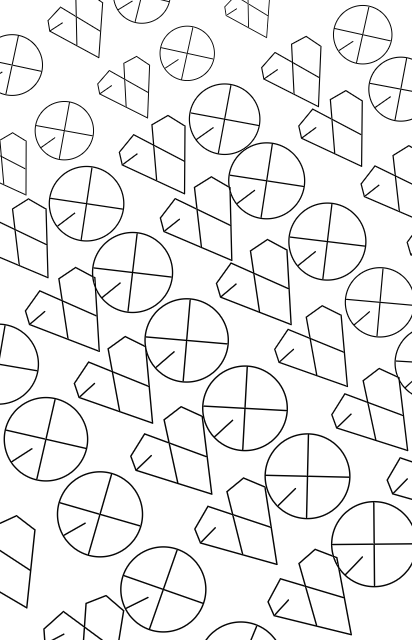
Give the GLSL for this pattern, as a Shadertoy shader.

```glsl
// Line drawing of quartered discs and folded, angular hearts in alternating diagonals.
// A bent lattice places each motif and sets its size and tilt; every motif is a
// distance to thin strokes, and the nearest stroke is inked on white paper.

#define CANVAS_HEIGHT 768.0
#define LATTICE_ORIGIN vec2(159.0, 327.0)
#define ROW_STEP vec2(62.5, 81.5)
#define DIAGONAL_STEP vec2(84.5, -55.0)
#define MOTIF_SIZE 48.0
#define MAX_SIZE 51.0
#define STROKE_RATIO 0.034
#define INK vec3(0.02)
#define PAPER vec3(1.0)

float hump(float x, float centre, float sharpness) {
    return exp(-sharpness * (x - centre) * (x - centre));
}

float segment(vec2 p, vec2 a, vec2 b) {
    vec2 ap = p - a, ab = b - a;
    return length(ap - ab * clamp(dot(ap, ab) / dot(ab, ab), 0.0, 1.0));
}

vec2 rotate(vec2 p, float angle) {
    float c = cos(angle), s = sin(angle);
    return vec2(c * p.x - s * p.y, s * p.x + c * p.y);
}

// Unit circle, two diameters and a short tick from the rim
float quarteredDisc(vec2 p) {
    float d = abs(length(p) - 1.0);
    d = min(d, segment(p, vec2(-1.0, 0.0), vec2(1.0, 0.0)));
    d = min(d, segment(p, vec2(0.0, -1.0), vec2(0.0, 1.0)));
    return min(d, segment(p, vec2(-0.69, -0.72), vec2(-0.28, -0.30)));
}

// Two crossing pointed bands drawn as one open stroke, plus a corner tick
float foldedHeart(vec2 p) {
    const vec2 corner[9] = vec2[9](
        vec2(0.79, 0.05), vec2(-0.64, 0.69), vec2(-1.0, 0.19),
        vec2(-0.90, -0.15), vec2(0.84, -0.83), vec2(0.74, 1.01),
        vec2(0.26, 1.27), vec2(-0.16, 0.99), vec2(0.06, -0.51));
    float d = segment(p, corner[3], vec2(-0.52, 0.17));
    for (int k = 0; k < 8; k++) d = min(d, segment(p, corner[k], corner[k + 1]));
    return d;
}

// Bent lattice: rows fan out downwards and crowd near the top
vec2 motifCentre(float row, float diag) {
    float v = row - 1.0, late = max(row - 2.0, 0.0);
    float crowd = hump(row, -1.3, 1.2);
    float stepX = DIAGONAL_STEP.x - 12.0 * crowd - 4.0 * hump(row, 1.0, 4.0)
                - 0.5 * late * late * late;
    float stepY = DIAGONAL_STEP.y - 4.3 * v;
    vec2 c = LATTICE_ORIGIN + ROW_STEP * v + vec2(stepX, stepY) * diag;
    c += vec2(37.0, -8.0) * crowd;
    c.x += 2.5 * v * v - 1.5 * late * diag * diag;
    c.x -= 32.0 * max(-2.0 - diag, 0.0) * min(4.0 - row, 1.0);
    return c;
}

// Motifs shrink towards the top and the right
float motifSize(float row, float diag) {
    float right = max(diag, 0.0);
    return min(MAX_SIZE, MOTIF_SIZE + 2.0 * (row - 1.0))
         - 10.0 * hump(row, -1.3, 1.2) - 0.6 * right * right
         - 8.0 * hump(row, 3.3, 1.0) * hump(diag, 1.8, 1.0);
}

// Clockwise tilt in degrees, stronger at the lower left
float motifTilt(float row, float diag) {
    return 8.5 - 1.8 * row + diag + 5.0 * row * step(diag, -1.5);
}

void mainImage(out vec4 fragColor, in vec2 fragCoord) {
    float pixel = CANVAS_HEIGHT / iResolution.y;
    vec2 p = vec2(fragCoord.x, iResolution.y - fragCoord.y) * pixel;
    float ink = 0.0;

    for (int i = -2; i <= 5; i++) {
        for (int j = -3; j <= 4; j++) {
            float row = float(i), diag = float(j);
            float size = motifSize(row, diag);
            vec2 q = (p - motifCentre(row, diag)) / size;
            if (dot(q, q) > 2.2) continue;

            // Even diagonals hold discs, odd ones hold hearts
            bool isDisc = (j & 1) == 0;
            float tilt = motifTilt(row, diag) - (isDisc ? 0.0 : 6.0);
            q = rotate(vec2(q.x, -q.y), radians(tilt));
            float d = size * (isDisc ? quarteredDisc(q) : foldedHeart(q));
            float halfWidth = 0.5 * STROKE_RATIO * size;
            ink = max(ink, clamp(0.5 + (halfWidth - d) / pixel, 0.0, 1.0));
        }
    }
    fragColor = vec4(mix(PAPER, INK, ink), 1.0);
}
```
